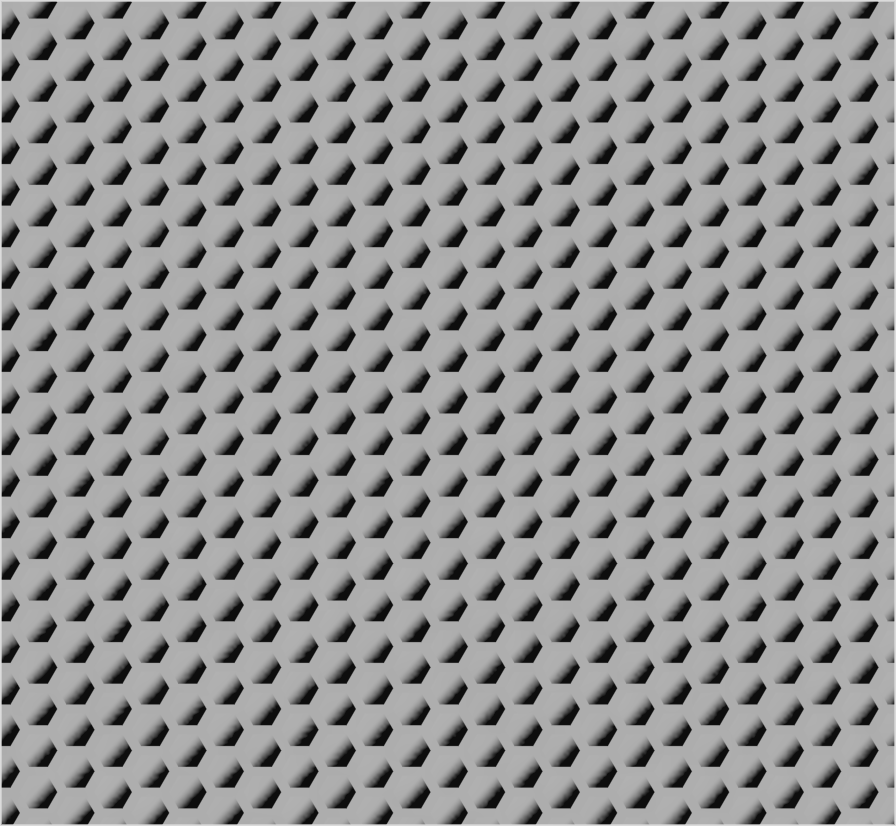
A Shadertoy shader for this pattern:

```glsl
// Grey plate perforated with staggered hexagonal holes, each shaded toward its lower right.

const float COLUMNS = 24.0;                 // hole columns across; neighbours are staggered
const float ROW_PITCH = 1.1135;             // vertical repeat, in column widths
const vec2 PHASE = vec2(0.03, 0.055);       // lattice offset from the top left
const float APOTHEM = 0.435;                // hole centre to flat side
const vec2 SHADE_DIR = vec2(0.74, -0.67);   // direction in which a hole darkens
const float FADE_START = -0.125;            // shading begins, along SHADE_DIR
const float FADE_END = 0.26;                // shading is fully dark
const float HOLE_JITTER = 0.022;            // shading offset between holes
const float EDGE_WEAR = 0.06;               // raggedness of the dark edge
const float WEAR_SCALE = 11.0;
const float SHEEN = 0.022;                  // faint slope of grey on the plate
const float BORDER = 0.045;                 // rim width, in column widths
const vec3 PLATE = vec3(0.68);
const vec3 SHADOW = vec3(0.05);
const vec3 RIM = vec3(0.86);

float hash(vec2 p) {
    return fract(sin(dot(p, vec2(127.1, 311.7))) * 43758.5453);
}

float valueNoise(vec2 p) {
    vec2 i = floor(p), f = fract(p);
    f = f * f * (3.0 - 2.0 * f);
    float low = mix(hash(i), hash(i + vec2(1.0, 0.0)), f.x);
    float high = mix(hash(i + vec2(0.0, 1.0)), hash(i + vec2(1.0, 1.0)), f.x);
    return mix(low, high, f.y);
}

// Signed distance to a hexagon with flat top and bottom.
float hexagon(vec2 p, float apothem) {
    p = abs(p);
    return max(p.y, dot(p, vec2(0.8660, 0.5))) - apothem;
}

// Darkness inside a hole: slow at first, then steep toward the shaded corner.
float holeShade(vec2 p, vec2 id) {
    float wear = (valueNoise(p * WEAR_SCALE + id * 17.0) - 0.5) * EDGE_WEAR;
    float offset = (hash(id) - 0.5) * 2.0 * HOLE_JITTER;
    float depth = dot(p, SHADE_DIR) + offset;
    depth += wear * smoothstep(FADE_START, FADE_END, depth);
    float ramp = clamp((depth - FADE_START) / (FADE_END - FADE_START), 0.0, 1.0);
    return ramp * ramp;
}

void mainImage(out vec4 fragColor, in vec2 fragCoord) {
    float unit = COLUMNS / iResolution.x;
    vec2 size = iResolution.xy * unit;
    vec2 pos = fragCoord * unit;
    float aa = 0.8 * unit;

    // Two interleaved lattices, measured from the top left.
    vec2 fromTop = vec2(pos.x, pos.y - size.y) - PHASE * vec2(1.0, -ROW_PITCH);
    vec2 cell = vec2(2.0, ROW_PITCH);
    float dark = 0.0;
    float sheen = 0.0;
    for (int k = 0; k < 2; k++) {
        float parity = float(k);
        vec2 q = fromTop / cell - 0.5 * vec2(parity, 1.0 - parity);
        vec2 id = floor(q + 0.5);
        vec2 local = (q - id) * cell;
        float inside = 1.0 - smoothstep(-aa, aa, hexagon(local, APOTHEM));
        dark = max(dark, inside * holeShade(local, id * 2.0 + parity));
        sheen += inside * dot(local, SHADE_DIR);
    }

    // Plate tone, hole shading and the thin light rim.
    vec3 color = PLATE - SHEEN * sheen + SHEEN * 0.5 * (valueNoise(pos * 1.5) - 0.5);
    color = mix(color, SHADOW, dark);
    vec2 edge = min(pos, size - pos);
    float rim = 1.0 - smoothstep(BORDER - aa, BORDER + aa, min(edge.x, edge.y));
    color = mix(color, RIM, rim);

    fragColor = vec4(color, 1.0);
}
```
